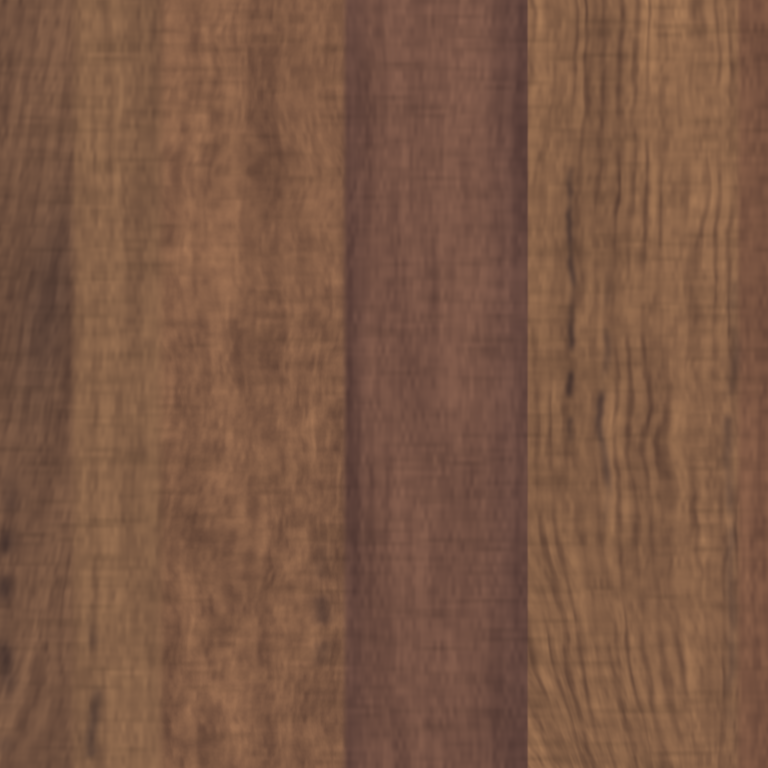
A WebGL 1 fragment shader for this texture:

```glsl
precision highp float;
// Six walnut boards side by side: soft upright grain, speckled burl, bent rings and faint saw marks.

uniform vec2 u_resolution;

#define BOARDS 6
#define GRAIN_CONTRAST 0.30
#define FIBRE_CONTRAST 0.15
#define PORE_CONTRAST 0.13
#define BURL_CONTRAST 0.46
#define RING_CONTRAST 0.15
#define RING_COUNT 40.0
#define SAW_CONTRAST 0.06
#define SAW_COUNT 95.0
#define STREAK_TINT vec3(0.66, 0.67, 0.76)

struct Board {
  float left;   // left edge
  float soft;   // softness of that edge
  vec3 tint;    // mean colour
  float slant;  // sideways drift of the grain with height
  float burl;   // amount of mottled figure
  float rings;  // amount of curved ring lines
};

float hash(vec2 p) {
  return fract(sin(dot(p, vec2(127.1, 311.7))) * 43758.5);
}

float noise(vec2 p) {
  vec2 i = floor(p), f = fract(p);
  f = f * f * (3.0 - 2.0 * f);
  return mix(mix(hash(i), hash(i + vec2(1, 0)), f.x),
             mix(hash(i + vec2(0, 1)), hash(i + vec2(1, 1)), f.x), f.y);
}

float fbm(vec2 p) {
  float sum = 0.0, amp = 0.53;
  for (int i = 0; i < 4; i++) {
    sum += amp * noise(p);
    p = p * 2.07 + 13.7;
    amp *= 0.5;
  }
  return sum;
}

Board getBoard(int i) {
  if (i == 0) return Board(-0.10, 0.002, vec3(0.458, 0.332, 0.257), 0.17, 0.20, 0.5);
  if (i == 1) return Board(0.095, 0.007, vec3(0.506, 0.371, 0.276), 0.01, 0.20, 0.3);
  if (i == 2) return Board(0.210, 0.010, vec3(0.496, 0.353, 0.267), 0.02, 1.00, 0.0);
  if (i == 3) return Board(0.449, 0.006, vec3(0.446, 0.314, 0.262), 0.00, 0.05, 0.0);
  if (i == 4) return Board(0.687, 0.002, vec3(0.522, 0.379, 0.280), 0.00, 0.40, 1.0);
  return Board(0.962, 0.006, vec3(0.490, 0.342, 0.264), 0.00, 0.10, 0.2);
}

// Wavering upright dark vein, broken along its length and fading out at both ends
float vein(vec2 p, float x, float low, float high, float width) {
  float bend = 0.026 * (fbm(vec2(x * 91.0, p.y * 11.0)) - 0.5);
  float d = (p.x - x - bend) / width;
  float span = smoothstep(low, low + 0.15, p.y) * (1.0 - smoothstep(high - 0.15, high, p.y));
  return exp(-d * d) * span * smoothstep(0.15, 0.75, noise(vec2(x * 50.0, p.y * 34.0)));
}

vec3 wood(vec2 p, Board b, float seed) {
  // Bend the grain: slant, slow sway, and a sweep low on the ringed board
  float low = max(0.36 - p.y, 0.0);
  float sweep = step(0.9, b.rings) * 0.9 * low * low * clamp((0.97 - p.x) * 3.7, 0.0, 1.0);
  float sway = (0.018 + 0.03 * b.burl) * (fbm(vec2(p.x * 7.0, p.y * 5.0) + seed) - 0.5);
  vec2 g = vec2(p.x - b.slant * p.y - sweep + sway, p.y);

  // Broad streaks, fine fibres and short pores
  float tone = GRAIN_CONTRAST * (fbm(vec2(g.x * 20.0, g.y * 1.8) + seed) - 0.5);
  tone += FIBRE_CONTRAST * (noise(vec2(g.x * 95.0, g.y * 8.0) + seed) - 0.5);
  tone += PORE_CONTRAST * (noise(vec2(g.x * 190.0, g.y * 70.0) + seed) - 0.5);

  // Mottled burl, from broad clouds to small flecks, strongest in the lower half
  float mottle = 0.5 * (fbm(vec2(g.x * 20.0, g.y * 9.0) + seed * 2.0) - 0.5);
  mottle += 0.75 * (fbm(vec2(g.x * 58.0, g.y * 44.0) + seed * 3.0) - 0.5);
  tone += b.burl * BURL_CONTRAST * mix(1.0, 0.6, smoothstep(0.4, 0.75, p.y)) * mottle;

  // Ring lines, uneven in spacing and broken along their length
  float phase = g.x * RING_COUNT + 2.4 * fbm(vec2(g.x * 16.0, g.y * 4.0) + seed);
  float ring = pow(0.5 + 0.5 * sin(6.2832 * phase), 2.0) - 0.375;
  float strength = smoothstep(0.2, 0.85, noise(g * vec2(26.0, 13.0) + seed));
  tone -= b.rings * RING_CONTRAST * ring * (0.25 + 1.1 * strength);

  // Dark tones turn slightly purple, light ones golden
  return b.tint * (1.0 + tone * vec3(1.0, 1.06, 0.9));
}

void main() {
  vec2 p = gl_FragCoord.xy / u_resolution;
  vec3 color = vec3(0.0);

  // Boards, laid from left to right
  for (int i = 0; i < BOARDS; i++) {
    Board b = getBoard(i);
    float cover = smoothstep(-b.soft, b.soft, p.x - b.left);
    color = mix(color, wood(p, b, float(i) * 19.3 + 4.0), cover);
  }

  // Darker bands along the edges of the dark board
  float inDark = smoothstep(0.443, 0.455, p.x) * (1.0 - smoothstep(0.685, 0.689, p.x));
  float edgeBand = smoothstep(0.61, 0.685, p.x) + 0.7 * (1.0 - smoothstep(0.455, 0.49, p.x));
  color *= 1.0 - inDark * edgeBand * vec3(0.15, 0.15, 0.10);

  // Veins and the shadowed heart of the left board
  float dark = vein(p, 0.742, 0.36, 0.86, 0.005) + vein(p, 0.788, 0.26, 0.68, 0.006);
  dark += 0.7 * vein(p, 0.956, 0.00, 0.70, 0.007) + vein(p, 0.008, -0.15, 0.42, 0.012);
  dark += 0.8 * vein(p, 0.118, -0.15, 0.24, 0.008) + 0.8 * vein(p, 0.415, 0.06, 0.34, 0.012);
  vec2 heart = (p - vec2(0.062 + 0.15 * (p.y - 0.6), 0.60)) / vec2(0.035, 0.14);
  dark += 0.6 * exp(-dot(heart, heart)) * (1.0 - smoothstep(0.085, 0.105, p.x));
  color *= mix(vec3(1.0), STREAK_TINT, clamp(dark, 0.0, 1.0));

  // Thin broken saw marks and slow unevenness
  float saw = noise(vec2(p.x * 14.0, p.y * SAW_COUNT)) * noise(vec2(p.x * 23.0, p.y * SAW_COUNT * 1.7));
  color *= 1.0 - SAW_CONTRAST * (saw * 2.0 - 0.5);
  color *= 0.95 + 0.08 * fbm(p * vec2(5.0, 3.0) + 31.0);

  gl_FragColor = vec4(color, 1.0);
}
```
